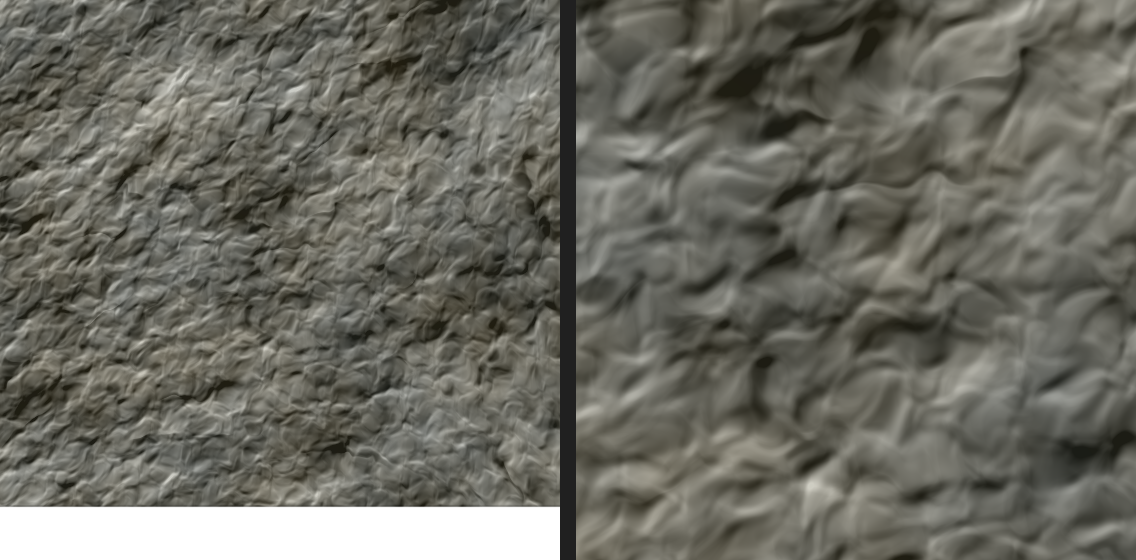
Left, the full canvas; right, a detail of the centre.
A Shadertoy shader for this texture:

```glsl
// Rough grey rock face above a plain white strip along the bottom.
// A grainy noise height field is lit from the upper left, then shaded with
// broad diagonal patches, small crevices, dark ledges and a faint stain.

const vec3 WHITE = vec3(1.0);
const vec3 STONE_TINT = vec3(0.004, 0.001, -0.035);
const vec3 WARM_STAIN = vec3(0.022, 0.005, -0.020);
const float STONE_TONE = 0.412;
const float STRIP_TOP = 0.095;
const vec2 LIGHT_STEP = vec2(-0.0020, 0.0046);

// Unit gradient with a random direction for each lattice cell.
vec2 randomDirection(vec2 cell) {
    vec3 h = fract(cell.xyx * vec3(0.1031, 0.1030, 0.0973));
    h += dot(h, h.yzx + 33.33);
    float angle = 6.28318 * fract((h.x + h.y) * h.z);
    return vec2(cos(angle), sin(angle));
}

float cornerValue(vec2 cell, vec2 offset, vec2 local) {
    return dot(randomDirection(cell + offset), local - offset);
}

// Signed gradient noise, roughly -0.7 to 0.7.
float noise(vec2 p) {
    vec2 cell = floor(p);
    vec2 f = fract(p);
    vec2 u = f * f * f * (f * (f * 6.0 - 15.0) + 10.0);
    float low = mix(cornerValue(cell, vec2(0, 0), f), cornerValue(cell, vec2(1, 0), f), u.x);
    float high = mix(cornerValue(cell, vec2(0, 1), f), cornerValue(cell, vec2(1, 1), f), u.x);
    return mix(low, high, u.y);
}

vec2 warp(vec2 p, float frequency, float amount) {
    vec2 q = p * frequency;
    return p + amount * vec2(noise(q + 17.3), noise(q + 71.9));
}

// Turns the octaves against each other so no lattice direction shows.
vec2 turn(vec2 p, float angle) {
    float c = cos(angle);
    float s = sin(angle);
    return vec2(c * p.x - s * p.y, s * p.x + c * p.y);
}

// Bends the rock layers: rising to the right, flattening at lower right.
vec2 layered(vec2 p) {
    float rise = 0.38 * p.x - 0.33 * p.x * p.x * (1.0 - p.y);
    return vec2(p.x * 0.85, p.y - rise) + 3.0;
}

// Bumps with slightly creased crests; the middle scales dominate.
float rockHeight(vec2 q) {
    float sum = 0.0;
    float amplitude = 1.0;
    float frequency = 14.0;
    for (int i = 0; i < 4; i++) {
        float n = noise(turn(q, float(i) * 0.7) * frequency + float(i) * 19.7);
        sum += amplitude * (0.85 * n - 0.45 * abs(n));
        amplitude *= i < 2 ? 0.62 : 0.36;
        frequency *= 1.95;
    }
    return sum;
}

vec2 crumpled(vec2 q) {
    return warp(warp(q, 24.0, 0.012), 60.0, 0.006);
}

// Broad light and dark patches along the layers.
float patches(vec2 q) {
    return noise(q * vec2(3.2, 5.0) + 5.1) + 0.9 * noise(q * vec2(7.0, 11.0) + 31.7);
}

// Short dark hollows scattered between the grains.
float crevices(vec2 q) {
    float hollow = noise(q * vec2(24.0, 36.0) + 9.4) + 0.5 * noise(q * vec2(50.0, 66.0) + 52.0);
    return smoothstep(0.22, 0.55, hollow);
}

// Sparse ragged shadow lines, sharp on one side and fading on the other.
float ledges(vec2 q) {
    float d = noise(q * vec2(5.0, 10.0) + 43.0) + 0.10 * noise(q * 40.0 + 7.0);
    float line = smoothstep(0.0, 0.03, d) * (1.0 - smoothstep(0.04, 0.13, d));
    return line * smoothstep(0.05, 0.3, noise(q * vec2(9.0, 11.0) + 88.0));
}

vec3 rockColor(vec2 p) {
    vec2 q = layered(p);
    vec2 grainPoint = crumpled(q);
    float height = rockHeight(grainPoint);
    float relief = height - rockHeight(crumpled(layered(p + LIGHT_STEP)));
    float grain = noise(grainPoint * vec2(46.0, 62.0) + 27.0);
    float tone = STONE_TONE + 0.86 * relief + 0.05 * height + 0.13 * grain;
    tone += 0.18 * patches(q) - 0.14 * crevices(grainPoint) - 0.17 * ledges(grainPoint);
    float stain = noise(q * 6.0 + 12.0) + 0.6 * noise(q * 24.0 + 60.0);
    return clamp(tone, 0.11, 0.80) + STONE_TINT + WARM_STAIN * stain;
}

void mainImage(out vec4 fragColor, in vec2 fragCoord) {
    vec2 p = fragCoord / iResolution.y;
    float pixel = 1.0 / iResolution.y;

    // Rock with a thin dark lower rim, then the white strip.
    vec3 rock = rockColor(p);
    rock *= mix(0.7, 1.0, smoothstep(STRIP_TOP, STRIP_TOP + 0.005, p.y));
    float aboveStrip = smoothstep(STRIP_TOP - pixel, STRIP_TOP + pixel, p.y);
    fragColor = vec4(mix(WHITE, rock, aboveStrip), 1.0);
}
```
